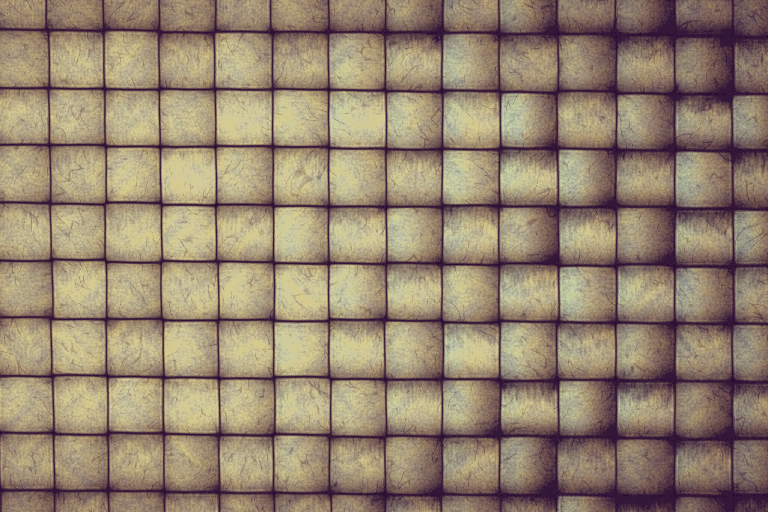
This texture is drawn by a Shadertoy shader. Its source:

```glsl
// Woven bronze leather: a slightly skewed grid of padded square tiles with dark seams.
// Each tile gets its own tone, edge shading, brushed sheen and creases; cellular noise
// makes wrinkles and grain, and one tone value is mapped from plum to pale gold.

float hash(vec2 p) {
    p = fract(p * vec2(0.1031, 0.1137));
    p += dot(p, p.yx + 33.33);
    return fract((p.x + p.y) * p.x * 91.7);
}

// Distances to the nearest and second nearest scattered points
vec2 cellular(vec2 p) {
    vec2 cell = floor(p), nearest = vec2(9.0);
    for (int j = -1; j <= 1; j++)
    for (int i = -1; i <= 1; i++) {
        vec2 c = cell + vec2(i, j);
        float d = length(c + vec2(hash(c + 7.3), hash(c + 41.9)) - p);
        nearest = d < nearest.x ? vec2(d, nearest.x) : vec2(nearest.x, min(nearest.y, d));
    }
    return nearest;
}

// Soft blotches from layered sines, about -1 to 1
float blotches(vec2 p) {
    p += 0.8 * sin(p.yx * 1.3 + vec2(0.4, 2.1));
    return 0.5 * sin(p.x + 1.7 * sin(p.y * 0.8)) * sin(p.y * 1.1)
         + 0.5 * sin(p.x * 2.3 - p.y * 1.7) * sin(p.y * 2.9 + p.x);
}

// Canvas position to tile coordinates: columns rightward, rows downward
vec2 weaveGrid(vec2 p) {
    float x = p.x - 0.092;
    float lean = 0.16 * (1.0 - p.y) * max(0.0, 1.0 - p.x / 0.85);
    vec2 q = vec2(1.0 + 8.956 * x + 0.196 * x * (1.34 - x) - lean,
                  8.89 * (1.0 - p.y) - 0.52 - 0.07 * p.x);
    // Seams step a little from tile to tile
    vec2 seam = floor(q + 0.5), tile = floor(q);
    vec2 shift = vec2(hash(vec2(seam.x, tile.y) + 20.0), hash(vec2(tile.x, seam.y) + 60.0)) - 0.5;
    shift = 0.04 * shift + 0.004 * sin(q.yx * 6.0 + seam * 2.0);
    return q + shift * (1.0 - smoothstep(0.1, 0.45, abs(q - seam)));
}

void mainImage(out vec4 fragColor, in vec2 fragCoord) {
    vec2 p = fragCoord / iResolution.y;
    vec2 q = weaveGrid(p);
    vec2 tile = floor(q), f = fract(q) - 0.5;
    float pixel = 8.9 / iResolution.y;
    float rnd = hash(tile + 11.0), rnd2 = hash(tile + 83.0);
    float over = mod(tile.x + tile.y, 2.0);

    // Broad light: brightest left of centre, falling off to the edges and lower right
    vec2 away = p - vec2(0.55, 0.53);
    float tone = 1.10 - 0.42 * dot(away, away) + 0.12 * (rnd - 0.5);
    tone -= 0.2 * smoothstep(0.8, 1.0, p.y) + 0.15 * smoothstep(0.25, 0.0, p.y);

    // Brushed streaks follow the direction of each strip
    vec2 brush = over > 0.5 ? q : q.yx;
    float streak = cellular(brush * vec2(20.0, 5.0) + 90.0).x - 0.45;
    float blur = blotches(q * 4.0 + rnd * 30.0);
    vec2 g = f + 0.06 * blur + 0.1 * streak;

    // Padded edges, with strips alternately passing over and under
    vec2 edge = abs(2.0 * f);
    float sheen = mix(0.16, 0.46, smoothstep(0.3, 1.2, p.x));
    float sideShade = smoothstep(-0.2, 0.45, g.x) + 0.5 * smoothstep(0.1, 0.5, g.y);
    float topShade = smoothstep(0.0, 0.48, -g.y) + 0.8 * smoothstep(0.05, 0.48, g.y);
    tone -= sheen * (0.5 + 0.7 * rnd2) * mix(sideShade, topShade, over);
    tone -= 0.20 * pow(edge.x, 5.0) + 0.34 * pow(edge.y, 5.0);
    tone -= 0.3 * pow(edge.x * edge.y, 3.0);
    tone += 0.10 * blur + 0.12 * streak;

    // A few long creases, running in a different direction on every tile
    float angle = 0.5 + 1.9 * rnd2;
    vec2 along = mat2(cos(angle), -sin(angle), sin(angle), cos(angle)) * f;
    along += 0.04 * sin(along.yx * 11.0 + rnd * 9.0);
    vec2 wrinkle = cellular(along * vec2(1.6, 6.0) + tile * 17.0 + 200.0);
    float worn = smoothstep(-0.1, 0.5, blotches(f * 5.0 + rnd2 * 50.0));
    tone -= 0.22 * worn * (1.0 - smoothstep(0.0, 0.12, wrinkle.y - wrinkle.x));

    // Fine leather grain
    float grain = cellular(p * 170.0 + 5.0).x;
    float fleck = hash(floor(p * 340.0) + 3.0);
    tone += 0.16 * (0.45 - grain) + 0.10 * (fleck - 0.5);

    // Tile outline: a faint worn rim, then the thin dark seam
    vec2 b = abs(f) - vec2(0.447, 0.442);
    float d = length(max(b, 0.0)) + min(max(b.x, b.y), 0.0) - 0.04;
    tone += 0.16 * rnd * smoothstep(0.025, 0.0, abs(d + 0.035));
    tone = clamp(tone, 0.0, 1.08);
    float seamMask = smoothstep(-pixel, pixel, d + 0.006 * (fleck - 0.5));
    tone = mix(tone, -0.08 + 0.12 * fleck, seamMask);

    // Plum shadows through brown to pale gold
    vec3 color = mix(vec3(0.20, 0.09, 0.22), vec3(0.77, 0.74, 0.59), tone);
    color -= vec3(0.0, 0.10, 0.18) * max(0.0, tone * (1.0 - tone));

    // Amber patches, and cool reflections brushed over the lit side toward the right
    float lit = (1.0 - seamMask) * clamp(tone, 0.0, 1.0);
    color += vec3(0.02, 0.0, -0.05) * lit * (0.4 + blur);
    float cool = smoothstep(0.3, 1.0, p.x) * smoothstep(0.1, -0.4, mix(g.x, g.y, 0.3 * over));
    color += vec3(-0.04, 0.03, 0.07) * cool * lit * (0.4 + rnd);

    fragColor = vec4(clamp(color, 0.0, 1.0), 1.0);
}
```
